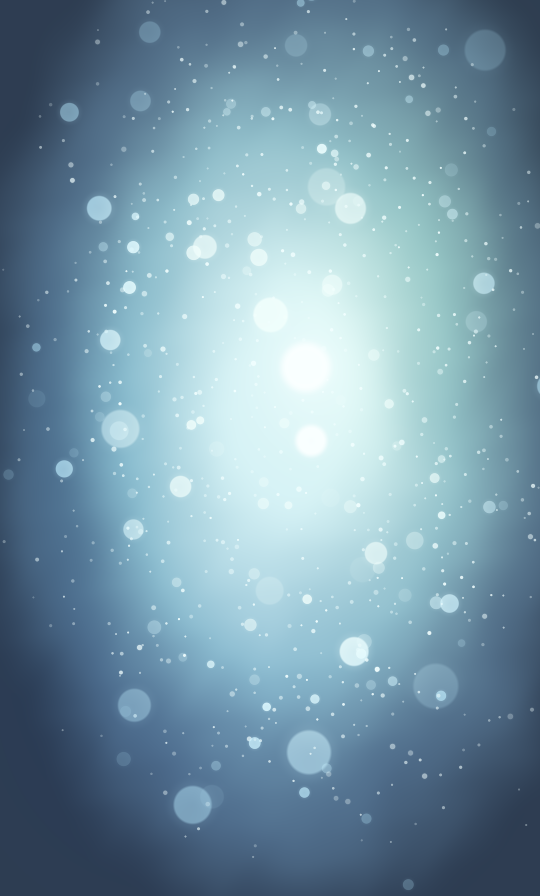
Reproduce this background procedurally as a WebGL 1 fragment shader.

```glsl
precision highp float;
// Soft out-of-focus lights drifting over a pale blue-green glow on dark slate.
// An elliptical distance drives the colour ramp, layered sines add haze,
// and rotated grids of jittered cells scatter the discs from large to tiny.

uniform vec2 u_resolution;

vec2 hash2(vec2 cell) {
  vec2 k = vec2(dot(cell, vec2(127.1, 311.7)), dot(cell, vec2(269.5, 183.3)));
  return fract(sin(k) * 43758.5453);
}

// Distance from the heart of the glow; 1.0 is where the dark border begins
float glowDistance(vec2 p) {
  return length((p - vec2(0.025, 0.05)) / vec2(0.305, 0.5));
}

float haze(vec2 p) {
  float sum = 0.0;
  float amp = 0.5;
  for (int i = 0; i < 4; i++) {
    p = mat2(0.8, 0.6, -0.6, 0.8) * p + 1.7;
    sum += amp * sin(p.x + 1.3 * sin(p.y)) * cos(p.y * 0.9);
    p *= 1.7;
    amp *= 0.6;
  }
  return sum;
}

// Nearly flat disc with a faint halo
float disc(float d, float radius, float blur) {
  float body = 1.0 - smoothstep(radius - blur, radius + blur, d);
  float halo = 1.0 - smoothstep(0.6 * radius, 1.6 * radius, d);
  return mix(0.25 * halo, 0.93 + 0.07 * min(d / radius, 1.0), body);
}

// One disc at most per cell, kept inside it; sizes are fractions of a cell
float discLayer(vec2 p, float size, float angle, vec2 radii, float density, float faintest, float seed) {
  mat2 turn = mat2(cos(angle), sin(angle), -sin(angle), cos(angle));
  vec2 grid = turn * p / size;
  vec2 cell = floor(grid);
  vec2 look = hash2(cell + seed);
  vec2 shift = hash2(cell + seed + 47.3) - 0.5;
  float radius = mix(radii.x, radii.y, look.x * look.x);
  vec2 center = cell + 0.5 + shift * (1.0 - 3.2 * radius);

  // Discs gather in clumps and become rarer and dimmer toward the border
  vec2 place = (center * size) * turn;
  float inside = 1.0 - smoothstep(0.6, 1.2, glowDistance(place));
  float clump = 1.0 + 0.7 * haze(place * 30.0 + seed);
  float present = step(look.y, density * inside * clump);
  float light = fract(look.x * 17.0 + look.y * 29.0);
  float strength = mix(faintest, 1.0, light * sqrt(light)) * mix(0.55, 1.0, inside);
  float blur = max(0.08 * radius, 0.6 / (u_resolution.y * size));
  return present * strength * disc(length(grid - center), radius, blur);
}

// Broad bell-shaped light
float bloom(vec2 p, vec2 center, vec2 spread) {
  vec2 d = (p - center) / spread;
  return exp(-dot(d, d));
}

void main() {
  vec2 p = (gl_FragCoord.xy - 0.5 * u_resolution) / u_resolution.y;
  float q = glowDistance(p) - 0.06 * haze(p * 13.0);

  // Radial ramp from slate to pale cyan
  vec3 color = mix(vec3(0.18, 0.24, 0.32), vec3(0.32, 0.43, 0.53), smoothstep(1.24, 0.9, q));
  color = mix(color, vec3(0.56, 0.74, 0.79), smoothstep(0.97, 0.55, q));
  color = mix(color, vec3(0.84, 0.95, 0.96), smoothstep(0.66, 0.18, q));

  // Green cast at the upper right, blue cast below and at the left
  color += vec3(0.02, 0.03, -0.02) * bloom(p, vec2(0.19, 0.2), vec2(0.13, 0.24));
  color += vec3(-0.02, -0.01, 0.025) * bloom(p, vec2(-0.04, -0.3), vec2(0.22, 0.18));
  color += vec3(-0.03, -0.005, 0.02) * bloom(p, vec2(-0.2, 0.0), vec2(0.1, 0.25));

  // White heart of the glow
  color = mix(color, vec3(0.95, 1.0, 1.0), 0.6 * bloom(p, vec2(0.05, 0.09), vec2(0.07, 0.09)));

  // Scattered lights, each pass with smaller cells
  vec3 lightColor = mix(vec3(0.72, 0.92, 1.0), vec3(0.95, 1.0, 0.99), smoothstep(1.0, 0.45, q));
  for (int i = 0; i < 2; i++) {
    float n = float(i);
    float large = discLayer(p, 0.115 - 0.02 * n, 0.4 + 0.9 * n, vec2(0.1, 0.22), 0.48, 0.12, 11.0 + 20.0 * n);
    float medium = discLayer(p, 0.064 - 0.012 * n, 0.7 + 0.8 * n, vec2(0.08, 0.14), 0.36, 0.2, 3.0 + 31.0 * n);
    float small = discLayer(p, 0.026 - 0.009 * n, 0.2 + 0.9 * n, vec2(0.06, 0.12), 0.36, 0.4, 7.0 + 53.0 * n);
    color = mix(color, lightColor, 0.9 * large);
    color = mix(color, lightColor, 0.95 * medium);
    color = mix(color, vec3(0.95, 1.0, 1.0), small);
  }

  // Two merged discs at the heart
  float core = disc(length(p - vec2(0.04, 0.09)), 0.027, 0.006);
  core = max(core, disc(length(p - vec2(0.046, 0.008)), 0.017, 0.004));
  color = mix(color, vec3(0.98, 1.0, 1.0), core);

  gl_FragColor = vec4(clamp(color, 0.0, 1.0), 1.0);
}
```
